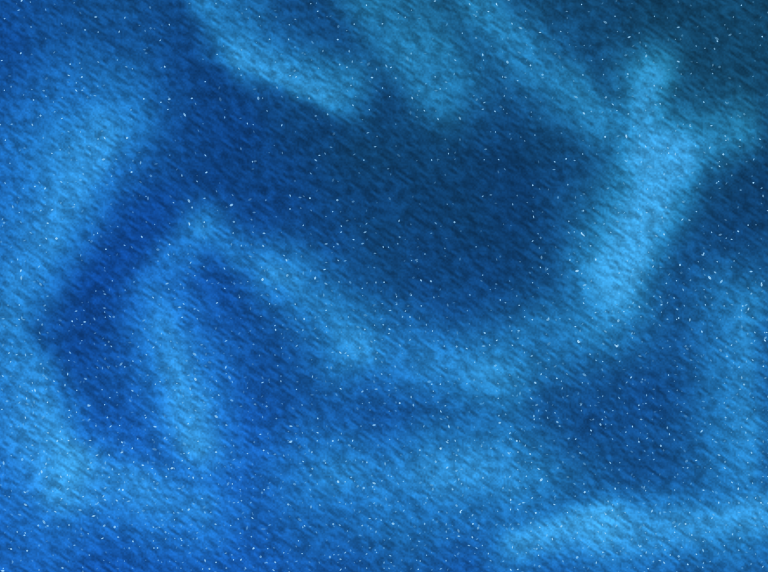
Give the GLSL for this background, as a Shadertoy shader.

```glsl
const vec3 DARK_TEAL = vec3(0.06, 0.23, 0.36);
const vec3 DARK_BLUE = vec3(0.05, 0.26, 0.59);
const vec3 LIGHT_TEAL = vec3(0.15, 0.49, 0.66);
const vec3 LIGHT_BLUE = vec3(0.13, 0.46, 0.79);
const vec3 HIGHLIGHT = vec3(0.25, 0.64, 0.89);
const vec3 STAR_COLOR = vec3(0.66, 0.86, 1.0);
const float WARP = 0.09;          // large bends of the clouds
const float FEATHER = 0.022;      // ragged cloud edges
const float TWILL_CONTRAST = 0.36;
const float GRAIN_CONTRAST = 0.16;
const float STAR_CELL = 0.0125;   // finest star spacing

float hash(vec2 p) {
    vec3 q = fract(p.xyx * 0.1031);
    q += dot(q, q.yzx + 33.33);
    return fract((q.x + q.y) * q.z);
}

float noise(vec2 p) {
    vec2 i = floor(p), f = fract(p);
    f = f * f * (3.0 - 2.0 * f);
    return mix(mix(hash(i), hash(i + vec2(1, 0)), f.x),
               mix(hash(i + vec2(0, 1)), hash(i + vec2(1, 1)), f.x), f.y);
}

float fbm(vec2 p) {
    float sum = 0.0, amp = 0.5;
    for (int i = 0; i < 5; i++) {
        sum += amp * noise(p);
        p = mat2(1.6, 1.2, -1.2, 1.6) * p + 17.3;
        amp *= 0.5;
    }
    return sum;
}

// Soft stroke from a to b with its own falloff on the left and right side.
// Cubed so that a sum of strokes blends like a smooth maximum.
float wisp(vec2 p, vec2 a, vec2 b, float left, float right, float strength) {
    vec2 ab = b - a, ap = p - a;
    float d = length(ap - ab * clamp(dot(ap, ab) / dot(ab, ab), 0.0, 1.0));
    float side = (ab.x * ap.y - ab.y * ap.x) / (length(ab) * d + 1e-4);
    float r = mix(right, left, 0.5 + 0.5 * clamp(side, -1.0, 1.0));
    return pow(strength * exp(-d * d / (r * r)), 3.0);
}

float clouds(vec2 p) {
    float s = 0.0;
    // plumes along the top
    s += wisp(p, vec2(0.35, 1.02), vec2(0.42, 0.89), 0.11, 0.025, 0.65);
    s += wisp(p, vec2(0.42, 0.89), vec2(0.56, 0.83), 0.09, 0.02, 0.8);
    s += wisp(p, vec2(0.64, 1.02), vec2(0.74, 0.85), 0.11, 0.05, 0.6);
    s += wisp(p, vec2(0.84, 1.02), vec2(1.06, 0.79), 0.05, 0.07, 0.6);
    // winged cloud on the right
    s += wisp(p, vec2(1.14, 0.88), vec2(1.13, 0.72), 0.04, 0.06, 0.75);
    s += wisp(p, vec2(1.29, 0.77), vec2(1.16, 0.72), 0.05, 0.06, 0.65);
    s += wisp(p, vec2(1.18, 0.72), vec2(1.09, 0.52), 0.06, 0.10, 0.95);
    // bank on the left
    s += wisp(p, vec2(0.19, 0.73), vec2(0.02, 0.48), 0.07, 0.22, 0.75);
    s += wisp(p, vec2(0.0, 0.40), vec2(0.12, 0.19), 0.05, 0.15, 0.7);
    s += wisp(p, vec2(0.12, 0.19), vec2(0.36, 0.13), 0.06, 0.09, 0.55);
    // central swirl
    s += wisp(p, vec2(0.28, 0.50), vec2(0.36, 0.58), 0.04, 0.05, 0.55);
    s += wisp(p, vec2(0.36, 0.58), vec2(0.50, 0.52), 0.05, 0.03, 0.6);
    s += wisp(p, vec2(0.50, 0.52), vec2(0.62, 0.40), 0.07, 0.06, 0.6);
    s += wisp(p, vec2(0.62, 0.40), vec2(0.84, 0.37), 0.09, 0.09, 0.6);
    s += wisp(p, vec2(0.84, 0.37), vec2(1.08, 0.47), 0.09, 0.08, 0.55);
    s += wisp(p, vec2(0.30, 0.44), vec2(0.37, 0.24), 0.08, 0.08, 0.68);
    // lower streams and right edge
    s += wisp(p, vec2(0.58, 0.20), vec2(0.88, 0.17), 0.10, 0.13, 0.6);
    s += wisp(p, vec2(0.90, 0.05), vec2(1.06, 0.10), 0.04, 0.07, 0.8);
    s += wisp(p, vec2(1.06, 0.10), vec2(1.34, 0.12), 0.05, 0.08, 0.6);
    s += wisp(p, vec2(1.33, 0.46), vec2(1.32, 0.20), 0.04, 0.10, 0.55);
    return pow(s, 1.0 / 3.0);
}

// Fine points in jittered cells, growing rarer and larger by layer.
float stars(vec2 p, float density) {
    float sum = 0.0, pixel = 1.0 / iResolution.y;
    for (int i = 0; i < 4; i++) {
        float layer = float(i), cell = STAR_CELL * pow(1.7, layer);
        vec2 q = p / cell + layer * 37.7, id = floor(q);
        vec2 center = 0.25 + 0.5 * vec2(hash(id + 3.1), hash(id + 8.7));
        vec2 d = (fract(q) - center) * cell;
        float angle = 6.283 * hash(id + 21.4);
        d = mat2(cos(angle), sin(angle), -sin(angle), cos(angle)) * d;
        d.x *= mix(0.5, 1.0, hash(id + 5.9));
        float radius = 0.0011 + 0.0003 * layer;
        float dot_ = 1.0 - smoothstep(radius - 0.6 * pixel, radius + 0.6 * pixel, length(d));
        float glint = hash(id + 14.2);
        sum += dot_ * step(hash(id), density) * (0.2 + 0.7 * glint * glint);
    }
    return min(sum, 0.95);
}

void mainImage(out vec4 fragColor, in vec2 fragCoord) {
    vec2 p = fragCoord / iResolution.y;

    // cloud tone with bent, feathered edges
    vec2 bend = vec2(fbm(p * 3.0 + 4.0), fbm(p * 3.0 + 31.0)) - 0.48;
    vec2 ragged = vec2(fbm(p * 24.0), fbm(p * 24.0 + 53.0)) - 0.48;
    float mist = fbm(p * 4.5 + 70.0) - 0.48;
    float floorTone = 0.15 + 0.14 * smoothstep(0.6, 0.0, p.y);
    float tone = max(floorTone, 0.0) + clouds(p + WARP * bend + FEATHER * ragged) * 0.88;
    tone = clamp(tone + 0.45 * mist, 0.0, 1.15);

    // teal at the upper right, blue at the lower left
    float blue = clamp(1.2 - 0.5 * p.x - 0.62 * p.y + 0.8 * bend.x, 0.0, 1.0);
    vec3 color = mix(mix(DARK_TEAL, DARK_BLUE, blue),
                     mix(LIGHT_TEAL, LIGHT_BLUE, blue), smoothstep(-0.05, 0.85, tone));
    color = mix(color, HIGHLIGHT, 0.85 * smoothstep(0.62, 1.1, tone));

    // slanted cloth weave and grain
    vec2 weave = vec2(dot(p, vec2(0.82, -0.57)) * 75.0, dot(p, vec2(0.57, 0.82)) * 190.0);
    float twill = noise(weave) - 0.5;
    float grain = noise(p * 330.0) - 0.5;
    color *= 1.0 + TWILL_CONTRAST * twill + GRAIN_CONTRAST * grain;

    // dust of stars, thicker toward the bottom
    float density = 0.13 + 0.17 * smoothstep(0.9, 0.05, p.y) + 0.25 * mist;
    color = mix(color, STAR_COLOR, stars(p, density));
    fragColor = vec4(clamp(color, 0.0, 1.0), 1.0);
}
```
